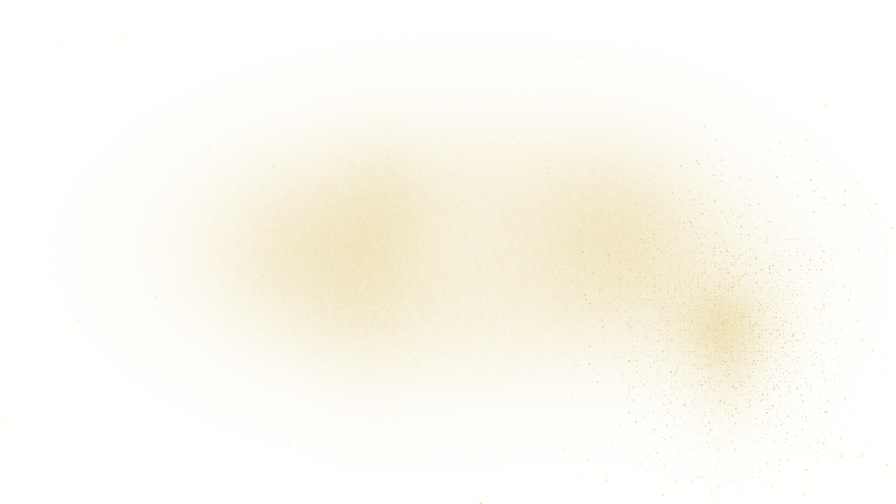
Write a Shadertoy shader that draws this background.

```glsl
// Soft golden powder sprayed on white paper: a wide pale cloud with denser
// patches, and a small speckled burst at the lower right. Gaussian densities
// are summed, roughened by grain, then used to tint the paper.

// Colours
const vec3 PAPER = vec3(1.0, 1.0, 0.995);
const vec3 PIGMENT = vec3(0.92, 0.86, 0.66);
const vec3 SPECK = vec3(0.84, 0.76, 0.48);

// Layout, in canvas heights
const vec2 CLOUD_CENTER = vec2(0.926, 0.502);
const vec2 CLOUD_RADII = vec2(0.52, 0.25);
const vec2 HALO_RADII = vec2(0.62, 0.36);
const vec2 BURST_CENTER = vec2(1.435, 0.355);
const vec2 BURST_RADII = vec2(0.17, 0.19);

// Texture
const float GRAIN_CELLS = 360.0;
const float GRAIN_AMOUNT = 0.20;
const float EDGE_GRAIN = 0.05;
const int SPECK_LAYERS = 3;
const float SPECK_CELLS = 85.0;
const float SPECK_STRENGTH = 0.55;

float hash(vec2 p) {
    vec3 q = fract(vec3(p.xyx) * 0.1031);
    q += dot(q, q.yzx + 33.33);
    return fract((q.x + q.y) * q.z);
}

float valueNoise(vec2 p) {
    vec2 cell = floor(p), f = fract(p);
    f = f * f * (3.0 - 2.0 * f);
    return mix(mix(hash(cell), hash(cell + vec2(1, 0)), f.x),
               mix(hash(cell + vec2(0, 1)), hash(cell + vec2(1, 1)), f.x), f.y);
}

// Elliptic falloff; a higher power gives a flatter middle
float puff(vec2 p, vec2 center, vec2 radii, float power) {
    return exp(-pow(length((p - center) / radii), power));
}

// Broad cloud with its denser left and right patches
float cloudDensity(vec2 p) {
    float d = 0.35 * puff(p, CLOUD_CENTER, CLOUD_RADII, 3.0);
    d += 0.06 * puff(p, CLOUD_CENTER, HALO_RADII, 2.5);
    d += 0.23 * puff(p, vec2(0.59, 0.50), vec2(0.17, 0.17), 2.0);
    d += 0.17 * puff(p, vec2(0.73, 0.45), vec2(0.12, 0.20), 2.0);
    d += 0.11 * puff(p, vec2(0.77, 0.61), vec2(0.09, 0.12), 2.0);
    d += 0.30 * puff(p, vec2(1.227, 0.527), vec2(0.165, 0.18), 2.0);
    return d;
}

// Compact burst with a faint tail below
float burstDensity(vec2 p) {
    float d = 0.38 * puff(p, BURST_CENTER, vec2(0.085, 0.075), 1.7);
    d += 0.20 * puff(p, vec2(1.445, 0.27), vec2(0.065, 0.11), 2.0);
    d += 0.15 * puff(p, BURST_CENTER, BURST_RADII, 2.0);
    return d;
}

// Jittered dots, kept more often near the burst
float speckCover(vec2 p, float pixel) {
    float cover = 0.0;
    for (int i = 0; i < SPECK_LAYERS; i++) {
        float layer = float(i);
        float cells = SPECK_CELLS * (1.0 + 0.37 * layer);
        vec2 q = p * cells + 17.3 * layer;
        vec2 id = floor(q);
        vec2 jitter = 0.3 + 0.4 * vec2(hash(id + 11.7), hash(id + 47.1));
        vec2 home = (id + jitter - 17.3 * layer) / cells;
        float chance = 0.5 * puff(home, BURST_CENTER, BURST_RADII * 1.15, 2.2);
        float keep = step(hash(id + 83.9), chance);
        float radius = mix(0.0008, 0.0022, pow(hash(id + 5.3), 3.0));
        float dist = length(p - home);
        float dot01 = 1.0 - smoothstep(radius - 0.5 * pixel, radius + 0.5 * pixel, dist);
        cover = max(cover, keep * dot01 * mix(0.4, 1.0, hash(id + 29.3)));
    }
    return cover;
}

void mainImage(out vec4 fragColor, in vec2 fragCoord) {
    float pixel = 1.0 / iResolution.y;
    vec2 p = fragCoord * pixel;

    // Smooth density
    float density = cloudDensity(p) + burstDensity(p);

    // Fine and medium grain, strongest where the powder thins out
    float grain = valueNoise(p * GRAIN_CELLS) - 0.5;
    grain += 0.5 * (valueNoise(p * GRAIN_CELLS * 0.4 + 31.0) - 0.5);
    float rim = 4.0 * density * max(0.0, 1.0 - density);
    density = max(0.0, density * (1.0 + GRAIN_AMOUNT * grain) + EDGE_GRAIN * rim * grain);

    // Tint the paper, then add the scattered specks
    vec3 color = mix(PAPER, PIGMENT, min(density, 1.0));
    color = mix(color, SPECK, SPECK_STRENGTH * speckCover(p, pixel));
    fragColor = vec4(color, 1.0);
}
```
